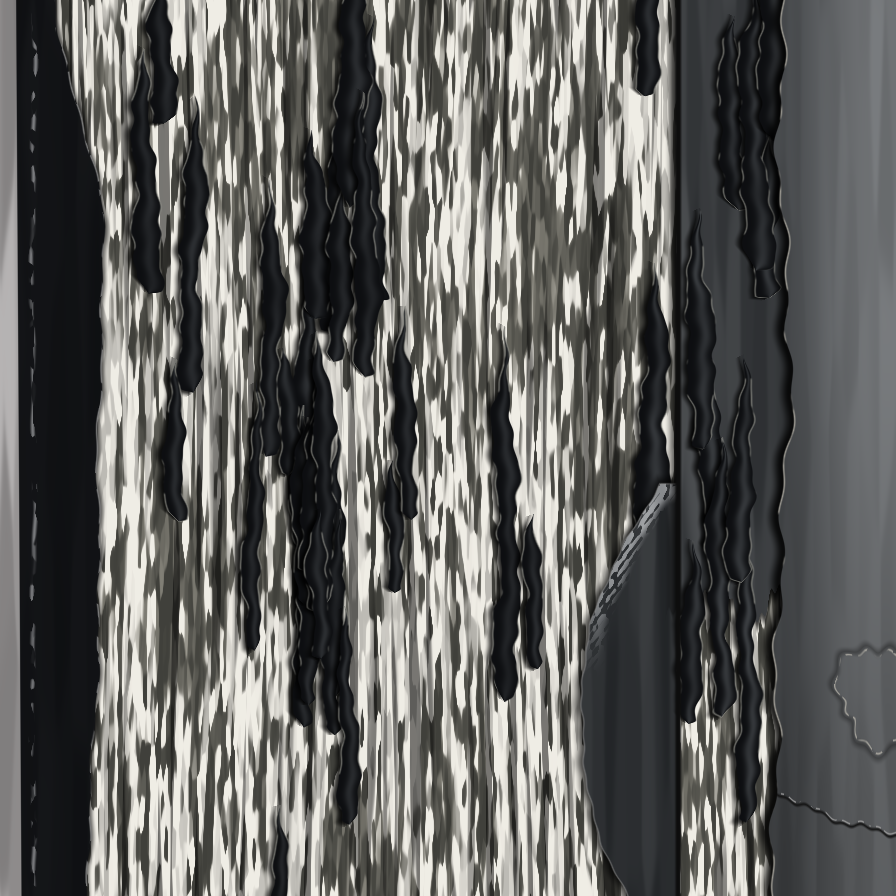
A WebGL 1 fragment shader for this texture:

```glsl
precision highp float;
uniform vec2 u_resolution;

float hash(vec2 p) {
  vec3 q = fract(p.xyx * 0.1031);
  q += dot(q, q.yzx + 33.33);
  return fract((q.x + q.y) * q.z);
}

// Smooth cellular noise: random cell values blended by distance
float cells(vec2 p) {
  vec2 base = floor(p);
  float sum = 0.0, total = 0.0;
  for (int j = -1; j <= 1; j++) {
    for (int i = -1; i <= 1; i++) {
      vec2 cell = base + vec2(float(i), float(j));
      vec2 d = cell + vec2(hash(cell), hash(cell + 57.0)) - p;
      float w = exp(-10.0 * dot(d, d));
      sum += w * hash(cell + 113.0);
      total += w;
    }
  }
  return sum / total;
}

float wobble(float y, float seed) {
  return 0.5 * sin(y * 13.0 + seed) + 0.3 * sin(y * 37.0 + seed * 2.3)
       + 0.2 * sin(y * 101.0 + seed * 4.1);
}

// 1 inside (d < 0), 0 outside
float cover(float d, float soft) {
  return 1.0 - smoothstep(-soft, soft, d);
}

float softEdge() { return 0.8 / u_resolution.y; }

float rimLine(float d) {
  return cover(abs(d) - 0.0008, softEdge() * 1.3);
}

vec3 weatheredWood(vec2 p) {
  p.x += 0.004 * sin(p.y * 5.0 + p.x * 9.0);
  float grain = cells(p * vec2(120.0, 5.0));
  float fibre = cells(p * vec2(230.0, 30.0) + 40.0);
  float groove = cells(p * vec2(150.0, 3.0) + 80.0);
  float wear = cells(p * vec2(9.0, 4.0) + 7.0);
  vec3 bare = mix(vec3(0.25, 0.25, 0.23), vec3(0.57, 0.56, 0.52),
                  smoothstep(0.15, 0.8, fibre * 0.6 + grain * 0.4));
  float flakes = grain * 0.55 + fibre * 0.55 + (wear - 0.5) * 0.4
               - 0.06 * smoothstep(0.45, 0.6, p.x);
  vec3 chalk = vec3(0.92, 0.91, 0.88) * (0.8 + 0.22 * smoothstep(0.2, 0.7, fibre));
  vec3 c = mix(bare, chalk, smoothstep(0.43, 0.59, flakes));
  return c * mix(0.5, 1.0, smoothstep(0.12, 0.32, groove));
}

// Rolled strip of paint, pointed on top and torn off below
void curl(inout vec3 c, vec2 p, vec2 centre, float halfLength, float halfWidth,
          float sheen, float seed) {
  float x = p.x - centre.x - 0.007 * wobble(p.y * 1.4, seed);
  float t = (p.y - centre.y) / halfLength + 4.0 * x * sin(seed);
  float taper = smoothstep(-1.0, -0.9, t) * (1.0 - smoothstep(0.1, 1.0, t));
  float w = halfWidth * taper * (0.9 + 0.3 * wobble(p.y * 2.2, seed + 5.0)) - 0.002;
  float d = abs(x) - w;
  float present = step(0.0, w);
  c *= 1.0 - 0.8 * present * cover(abs(x + 0.005) - w, 0.005);
  float u = x / max(w, 0.001);
  float roll = exp(-5.0 * (u - 0.2) * (u - 0.2)) * (0.75 + 0.25 * wobble(p.y, seed));
  vec3 paint = mix(vec3(0.05, 0.055, 0.065), vec3(0.3, 0.315, 0.33), roll * sheen);
  c = mix(c, paint, cover(d, softEdge()) * present);
  float broken = smoothstep(-0.1, 0.3, wobble(p.y * 3.0, seed + 2.0));
  c = mix(c, vec3(0.6, 0.6, 0.57), rimLine(d) * broken * present * 0.65);
}

void main() {
  vec2 p = gl_FragCoord.xy / u_resolution;
  float soft = softEdge();
  float streak = cells(p * vec2(70.0, 4.0) + 21.0);
  float scuff = cells(p * vec2(190.0, 70.0) + 9.0);
  vec3 c = weatheredWood(p);

  // Loose curls, half of them gathered along a central split
  for (int i = 0; i < 28; i++) {
    float k = float(i);
    float a = hash(vec2(k, 3.0)), b = hash(vec2(k, 11.0)), g = hash(vec2(k, 29.0));
    float gathered = step(0.52, a);
    float x = mix(0.14 + 0.32 * fract(k * 0.618), 0.35 + 0.06 * g, gathered * 0.8);
    float y = mix(mix(0.42, 0.02, gathered), 1.0, b);
    curl(c, p, vec2(x, y), 0.08 + 0.13 * g, 0.011 + 0.008 * b, 0.5, k * 2.7);
  }
  curl(c, p, vec2(0.565, 0.45), 0.24, 0.015, 0.45, 1.0);
  curl(c, p, vec2(0.597, 0.35), 0.1, 0.013, 0.45, 4.0);
  curl(c, p, vec2(0.725, 0.98), 0.09, 0.014, 0.5, 7.0);
  curl(c, p, vec2(0.73, 0.54), 0.2, 0.02, 0.7, 9.0);

  // Broad flap lifting off beside the seam
  float bulge = p.y - 0.2;
  float flap = max(0.648 + 1.3 * bulge * bulge + 0.004 * wobble(p.y * 2.0, 3.0) - p.x, p.y - 0.46);
  c *= 1.0 - 0.75 * cover(flap - 0.006, 0.008);
  vec3 flapPaint = vec3(0.17, 0.18, 0.19) + 0.1 * (streak - 0.4);
  float frayed = cover(-flap - 0.016, 0.008) * smoothstep(0.24, 0.36, p.y);
  flapPaint += frayed * 0.4 * smoothstep(0.4, 0.65, sin((p.x * 0.8 - p.y * 0.6) * 900.0) * 0.3 + scuff);
  c = mix(c, flapPaint, cover(flap, soft));
  c = mix(c, vec3(0.55), rimLine(flap) * 0.6);

  // Painted right board, broken away at the foot
  float board = 0.757 - p.x;
  float foot = 0.33 + 0.03 * wobble(p.x * 6.0, 2.0) - p.y;
  if (board < 0.0) c = weatheredWood(p + 3.0);
  float strip = max(board, foot);
  c *= 1.0 - 0.7 * cover(strip - 0.008, 0.008);
  c = mix(c, vec3(0.24, 0.25, 0.26) + 0.14 * (streak - 0.5), cover(strip, soft));
  for (int i = 0; i < 10; i++) {
    float k = float(i);
    float a = hash(vec2(k, 41.0)), b = hash(vec2(k, 53.0));
    curl(c, p, vec2(0.772 + 0.1 * fract(k * 0.618), a), 0.1 + 0.12 * b,
         0.012 + 0.007 * a, 0.75, k * 3.1 + 20.0);
  }
  float sheet = 0.876 + 0.013 * wobble(p.y * 0.9, 1.0) - 0.02 * (1.0 - smoothstep(0.0, 0.35, p.y)) - p.x;
  c *= 1.0 - 0.85 * cover(sheet - 0.009, 0.007);
  vec3 slate = mix(vec3(0.27, 0.28, 0.29), vec3(0.43, 0.44, 0.45), smoothstep(0.87, 0.97, p.x));
  slate *= 0.8 + 0.22 * smoothstep(0.0, 0.7, p.y) + 0.16 * (streak - 0.5);

  // Knot and crack in the sheet
  vec2 knot = (p - vec2(0.98, 0.225)) * vec2(1.0, 0.8);
  float angle = atan(knot.y, knot.x);
  float ring = length(knot) - 0.043 - 0.007 * sin(angle * 3.0) - 0.003 * sin(angle * 11.0);
  slate *= 1.0 - 0.4 * cover(abs(ring - 0.004) - 0.002, 0.005);
  slate = mix(slate, vec3(0.66, 0.65, 0.62), rimLine(ring) * smoothstep(0.3, 0.6, scuff));
  float crack = p.y - 0.1 + 0.35 * (p.x - 0.9) - 0.008 * wobble(p.x * 3.0, 6.0);
  slate = mix(slate, vec3(0.08), cover(abs(crack) - 0.0015, 0.002));
  slate = mix(slate, vec3(0.6), rimLine(crack - 0.003) * smoothstep(0.45, 0.6, scuff));
  c = mix(c, slate, cover(sheet, soft));
  c = mix(c, vec3(0.62, 0.61, 0.58), rimLine(sheet) * smoothstep(-0.2, 0.2, wobble(p.y * 2.0, 8.0)));
  c = mix(c, vec3(0.05), cover(abs(board) - 0.003, 0.002));

  // Black left stile and pale neighbouring board
  float stile = p.x - 0.112 + 0.047 * smoothstep(0.76, 1.0, p.y)
              + 0.012 * (1.0 - smoothstep(0.1, 0.4, p.y)) - 0.006 * wobble(p.y, 5.0);
  c *= 1.0 - 0.6 * cover(stile - 0.003, 0.004);
  vec3 black = vec3(0.055, 0.06, 0.07) + 0.03 * streak;
  black += 0.4 * cover(abs(p.x - 0.037 - 0.003 * wobble(p.y, 2.0)) - 0.002, 0.002) * smoothstep(0.5, 0.75, scuff);
  c = mix(c, black, cover(stile, soft));
  c = mix(c, vec3(0.5), rimLine(stile) * smoothstep(0.35, 0.6, scuff));
  c = mix(c, vec3(0.6, 0.59, 0.59) + 0.25 * (streak - 0.5), cover(p.x - 0.018 - 0.006 * (1.0 - p.y), soft));

  gl_FragColor = vec4(c, 1.0);
}
```
